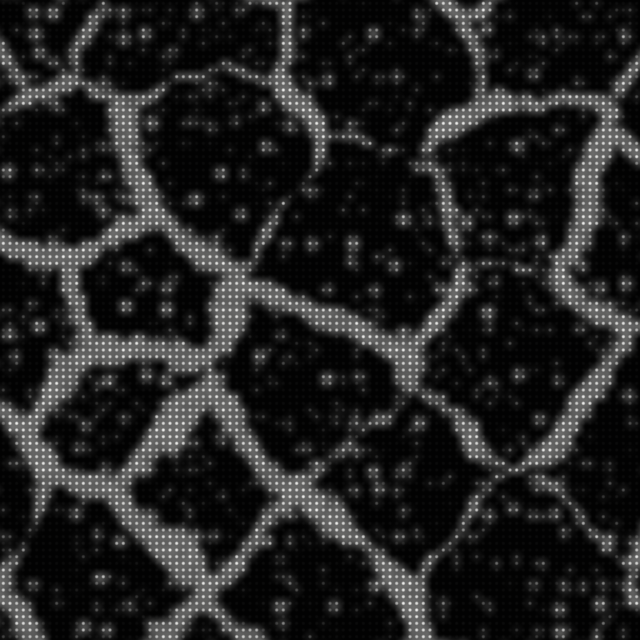
A three.js fragment shader for this texture:

```glsl
// Draws a dot-matrix panel of glowing grey dots that form a broken network of cracks.
varying vec2 vUv;

const float DOTS = 96.0;          // dots across the canvas
const float CRACK_CELLS = 4.0;    // crack plates across the canvas
const float SPECK_CELLS = 28.0;   // speck sites across the canvas
const float CRACK_ANGLE = 0.68;
const float CRACK_JITTER = 0.68;
const float GLOW_RADIUS = 1.5;    // in dot pitches
const float GLOW_LEVEL = 0.172;
const float CORE_LEVEL = 0.45;
const float UNLIT_LEVEL = 0.035;
const vec3 BACKGROUND = vec3(0.006);
const vec3 DOT_TINT = vec3(1.0, 1.0, 0.992);

float hash1(vec2 p) {
  vec3 q = fract(vec3(p.xyx) * 0.1031);
  q += dot(q, q.yzx + 33.33);
  return fract((q.x + q.y) * q.z);
}

vec2 hash2(vec2 p) {
  return vec2(hash1(p + 17.3), hash1(p + 71.9));
}

mat2 rotation(float angle) {
  float c = cos(angle), s = sin(angle);
  return mat2(c, s, -s, c);
}

// Layered sines, about -1 to 1
float waves(vec2 p) {
  return 0.5 * sin(p.x * 5.1 + 1.7 * sin(p.y * 3.3))
       + 0.3 * sin(p.y * 8.7 - p.x * 4.1 + 2.0)
       + 0.2 * sin(p.x * 15.0 + p.y * 11.0);
}

vec2 site(vec2 cell, float jitter) {
  return 0.5 + jitter * (hash2(cell) - 0.5);
}

// Cellular noise: x = distance to the nearest border, y = random value of that border
vec2 cellBorder(vec2 p, float jitter) {
  vec2 base = floor(p), f = fract(p);
  vec2 nearCell = base, nearOffset = vec2(0.0);
  float nearest = 9.0;
  for (int y = -1; y <= 1; y++) {
    for (int x = -1; x <= 1; x++) {
      vec2 shift = vec2(float(x), float(y));
      vec2 offset = shift + site(base + shift, jitter) - f;
      float d = dot(offset, offset);
      if (d < nearest) {
        nearest = d;
        nearOffset = offset;
        nearCell = base + shift;
      }
    }
  }
  vec2 border = vec2(9.0, 0.0);
  for (int y = -1; y <= 1; y++) {
    for (int x = -1; x <= 1; x++) {
      vec2 shift = vec2(float(x), float(y));
      vec2 offset = shift + site(base + shift, jitter) - f;
      vec2 gap = offset - nearOffset;
      if (dot(gap, gap) > 0.0001) {
        float d = dot(0.5 * (nearOffset + offset), normalize(gap));
        if (d < border.x) border = vec2(d, hash1(nearCell + base + shift + 5.0));
      }
    }
  }
  return border;
}

// Cracks of ragged, uneven width, many of them thin or interrupted
float cracks(vec2 p, float ragged) {
  vec2 q = rotation(CRACK_ANGLE) * p * CRACK_CELLS + 40.0;
  q += 0.07 * vec2(waves(q), waves(q.yx + 3.0));
  vec2 border = cellBorder(q, CRACK_JITTER);
  float width = 0.022 + 0.062 * smoothstep(0.0, 0.8, border.y);
  width += 0.034 * waves(q * 1.3 + 7.0) + 0.04 * ragged;
  return 1.0 - smoothstep(width - 0.02, width + 0.02, border.x);
}

// Small scattered blobs of random strength
float specks(vec2 p, float share) {
  vec2 cell = floor(p * SPECK_CELLS);
  float strength = max(1.0 - hash1(cell + 9.0) / share, 0.0);
  float d = length(fract(p * SPECK_CELLS) - site(cell, 0.5));
  return sqrt(strength) * (1.0 - smoothstep(0.1, 0.28 + 0.2 * strength, d));
}

float dotBrightness(vec2 id) {
  vec2 p = (id + 0.5) / DOTS;
  float grain = hash1(id + 131.0);
  float faint = 0.4 * smoothstep(0.88, 1.0, grain);
  float crack = cracks(p, grain - 0.5) * mix(0.8, 1.08, hash1(id + 57.0));
  return max(crack, max(faint, specks(p, 0.36)));
}

void main() {
  vec2 grid = vUv * DOTS;
  vec2 home = floor(grid);
  float light = 0.0;
  for (int y = -1; y <= 1; y++) {
    for (int x = -1; x <= 1; x++) {
      vec2 id = home + vec2(float(x), float(y));
      float d = length(grid - id - 0.5);
      float lit = dotBrightness(id);
      float halo = max(1.0 - d * d / (GLOW_RADIUS * GLOW_RADIUS), 0.0);
      float core = 1.0 - smoothstep(0.06, 0.37, d);
      light += lit * GLOW_LEVEL * halo * halo;
      light += core * (UNLIT_LEVEL + CORE_LEVEL * lit);
    }
  }
  gl_FragColor = vec4(min(BACKGROUND + light * DOT_TINT, 1.0), 1.0);
}
```
